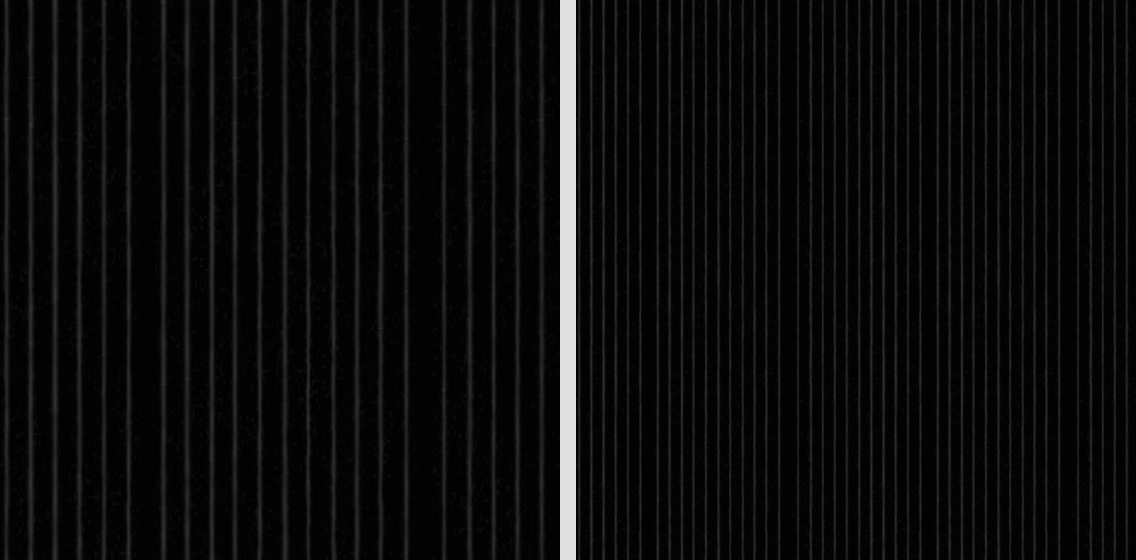
Left: one tile. Right: repeated 2 by 2.
Write a three.js fragment shader that draws this texture.

```glsl
// Fine grey pinstripes running up a near-black cloth, in groups parted by two wide gaps.
// Each stripe is a soft bell profile whose edges, width and tone wander with wrapping
// noise; faint woven flecks fill the ground between the stripes.
varying vec2 vUv;

#define STRIPES 22
#define FIRST_X 0.0117     // centre of the first stripe
#define GAP_A 0.0182       // extra space before stripe 6
#define GAP_B 0.0264       // extra space before stripe 17
#define JITTER 0.0035      // uneven spacing
#define HALF_WIDTH 0.0044  // soft half width of a stripe
#define ROUGHNESS 0.0017   // wander of the stripe edges
#define GROUND vec3(0.006)
#define STRIPE vec3(0.163)
#define FLECK vec3(0.050)

float hash(vec2 p) {
  p = fract(p * vec2(0.1031, 0.1137));
  p += dot(p, p.yx + 33.33);
  return fract((p.x + p.y) * p.x * 7.31 + p.y * 5.17);
}

// Value noise that repeats after "period" cells
float noise(vec2 p, vec2 period) {
  vec2 cell = floor(p);
  vec2 f = fract(p);
  f = f * f * (3.0 - 2.0 * f);
  vec2 a = mod(cell, period);
  vec2 b = mod(cell + 1.0, period);
  return mix(mix(hash(a), hash(vec2(b.x, a.y)), f.x),
             mix(hash(vec2(a.x, b.y)), hash(b), f.x), f.y);
}

// Noise along the height, one independent track per seed
float track(float y, float cells, float seed) {
  float row = floor(y * cells);
  float f = smoothstep(0.0, 1.0, fract(y * cells));
  return mix(hash(vec2(seed, mod(row, cells))),
             hash(vec2(seed, mod(row + 1.0, cells))), f);
}

float stripeCentre(float i) {
  float pitch = (1.0 - GAP_A - GAP_B) / float(STRIPES);
  float x = FIRST_X + i * pitch + (hash(vec2(i + 3.0, 71.0)) - 0.5) * JITTER;
  return x + GAP_A * step(5.5, i) + GAP_B * step(16.5, i);
}

void main() {
  vec2 uv = fract(vUv);
  float stripe = 0.0;
  float nearest = 1.0;

  // Stripes, with distance wrapped across the side edges
  for (int n = 0; n < STRIPES; n++) {
    float i = float(n);
    float d = fract(uv.x - stripeCentre(i) + 0.5) - 0.5;
    nearest = min(nearest, abs(d));
    if (abs(d) < 0.018) {
      float seed = i * 7.0 + 11.0;
      float rough = ROUGHNESS * mix(0.35, 1.0, hash(vec2(seed, 19.0)));
      float sway = track(uv.y, 24.0, seed + 1.0) - 0.5;
      float side = d < 0.0 ? 2.0 : 3.0;
      float ragged = track(uv.y, 110.0, seed + side) - 0.5;
      float width = HALF_WIDTH * mix(0.78, 1.12, hash(vec2(seed, 43.0)));
      width += rough * (ragged + 0.6 * (track(uv.y, 14.0, seed + 4.0) - 0.5));
      float q = (d - sway * rough * 0.8) / width;
      float tone = mix(0.82, 1.12, track(uv.y, 36.0, seed + 5.0));
      tone *= mix(0.9, 1.08, hash(vec2(seed, 57.0)));
      // Rare bright thread knots
      tone += 0.35 * smoothstep(0.95, 1.0, track(uv.y, 150.0, seed + 6.0));
      stripe = max(stripe, tone * exp(-q * q));
    }
  }

  // Woven flecks, in patches, fading out inside the wide gaps
  vec2 weave = vec2(240.0, 160.0);
  float fleck = smoothstep(0.62, 1.0, noise(uv * weave, weave));
  float patches = mix(0.2, 1.0, noise(uv * vec2(22.0, 12.0), vec2(22.0, 12.0)));
  float nearStripes = 1.0 - 0.85 * smoothstep(0.018, 0.025, nearest);
  vec2 fibre = vec2(200.0, 18.0);
  float streak = smoothstep(0.5, 1.0, noise(uv * fibre, fibre));

  vec3 colour = GROUND + FLECK * (fleck * patches + 0.16 * streak) * nearStripes;
  colour = mix(colour, STRIPE, stripe);
  gl_FragColor = vec4(colour, 1.0);
}
```
